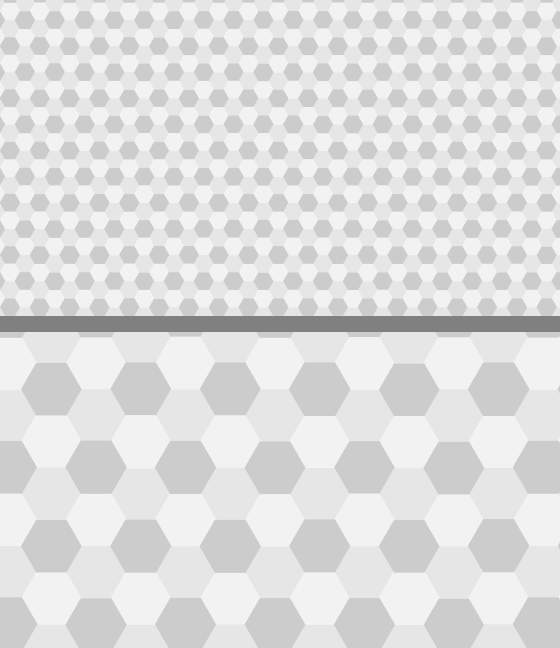
Top: the whole. Bottom: its middle third, enlarged.
Write a WebGL 1 fragment shader that draws this pattern.

```glsl
precision highp float;

uniform vec2 u_resolution;

// Lengths are fractions of the canvas height
const vec2 PITCH = vec2(0.04718, 0.0551);
const vec2 ANCHOR = vec2(0.0787, 0.9368);
const float APOTHEM = 0.0279;
const float SIZE_JITTER = 0.0007;
const float SHIFT_JITTER = 0.0011;

const vec3 PAPER = vec3(1.0);
const vec3 MID_GRAY = vec3(0.90);
const vec3 LIGHT_GRAY = vec3(0.95);
const vec3 DARK_GRAY = vec3(0.80);

float hash(vec2 p) {
  return fract(sin(dot(p, vec2(127.1, 311.7))) * 43758.5453);
}

// Distance to a flat-topped hexagon
float hexagon(vec2 p, float apothem) {
  vec2 q = abs(p);
  return max(q.y, dot(q, vec2(0.8660, 0.5))) - apothem;
}

float coverage(float dist, float pixel) {
  return clamp(0.5 - dist / pixel, 0.0, 1.0);
}

// Tones cycle upward in each column: 0 dark, 1 mid, 2 light
float toneIndex(float row, float odd) {
  return floor(mod(row - odd + 0.5, 3.0));
}

// Coverage of all nearby hexagons of one tone
float toneMask(vec2 p, float tone, float pixel) {
  float nearColumn = floor(p.x / PITCH.x + 0.5);
  float mask = 0.0;
  for (int i = -1; i <= 1; i++) {
    float column = nearColumn + float(i);
    float odd = mod(column, 2.0);
    float nearRow = floor(p.y / PITCH.y - 0.5 * odd + 0.5);
    for (int j = -1; j <= 1; j++) {
      float row = nearRow + float(j);
      if (abs(toneIndex(row, odd) - tone) < 0.5) {
        vec2 cell = vec2(column, row);
        vec2 center = vec2(column, row + 0.5 * odd) * PITCH;
        center.y += (hash(cell) - 0.5) * SHIFT_JITTER;
        float apothem = APOTHEM + (hash(cell + 37.0) - 0.5) * SIZE_JITTER;
        mask = max(mask, coverage(hexagon(p - center, apothem), pixel));
      }
    }
  }
  return mask;
}

void main() {
  float pixel = 1.0 / u_resolution.y;
  vec2 p = gl_FragCoord.xy * pixel - ANCHOR;

  // Layer the tones so dark cells keep their full outline
  vec3 color = PAPER;
  color = mix(color, MID_GRAY, toneMask(p, 1.0, pixel));
  color = mix(color, LIGHT_GRAY, toneMask(p, 2.0, pixel));
  color = mix(color, DARK_GRAY, toneMask(p, 0.0, pixel));
  gl_FragColor = vec4(color, 1.0);
}
```
